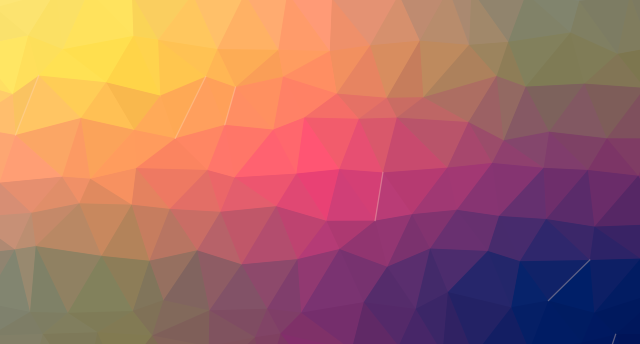
A Shadertoy shader for this background:

```glsl
// Low-poly mesh of flat triangles, shaded from yellow through pink to navy.

const vec2 GRID = vec2(7.1, 8.0); // mesh cells per canvas height

vec2 hash2(vec2 p) {
    vec3 q = fract(p.xyx * vec3(0.1031, 0.1030, 0.0973));
    q += dot(q, q.yzx + 33.33);
    return fract((q.xx + q.yz) * q.zy);
}

float ramp(float from, float to, float t) {
    return clamp((t - from) / (to - from), 0.0, 1.0);
}

// Colour stops along one axis
vec3 palette(float t) {
    vec3 c = mix(vec3(1.0, 0.91, 0.48), vec3(1.0, 0.86, 0.27), ramp(0.0, 0.19, t));
    c = mix(c, vec3(1.0, 0.27, 0.47), ramp(0.19, 0.5, t));
    c = mix(c, vec3(0.0, 0.13, 0.41), ramp(0.5, 0.84, t));
    return mix(c, vec3(0.0, 0.08, 0.35), ramp(0.84, 1.0, t));
}

// Mean of the horizontal and vertical palettes
vec3 background(vec2 p, float aspect) {
    return 0.5 * (palette(p.x / aspect) + palette(1.0 - p.y));
}

// Jittered lattice point; odd rows are shifted by half a cell
vec2 meshVertex(vec2 id) {
    vec2 jitter = (hash2(id + 57.0) - 0.5) * vec2(0.62, 0.56);
    return (id + vec2(0.5 * mod(id.y, 2.0), 0.0) + jitter) / GRID;
}

// Signed distance to the line ab, positive on its left
float edgeSide(vec2 p, vec2 a, vec2 b) {
    vec2 e = normalize(b - a);
    return e.x * (p.y - a.y) - e.y * (p.x - a.x);
}

float triangleCover(vec2 p, vec2 a, vec2 b, vec2 c, float px) {
    float d = min(edgeSide(p, a, b), min(edgeSide(p, b, c), edgeSide(p, c, a)));
    return smoothstep(-0.6 * px, 0.6 * px, d);
}

float segmentDistance(vec2 p, vec2 a, vec2 b) {
    vec2 e = b - a;
    return length(p - a - e * clamp(dot(p - a, e) / dot(e, e), 0.0, 1.0));
}

void mainImage(out vec4 fragColor, in vec2 fragCoord) {
    float px = 1.0 / iResolution.y;
    float aspect = iResolution.x * px;
    vec2 p = fragCoord * px;
    vec2 cell = floor(p * GRID);
    vec3 sum = vec3(0.0);
    float total = 0.0;
    float glint = 0.0;

    // Split each nearby quad along its shorter diagonal
    for (int j = -1; j <= 1; j++) {
        for (int i = -2; i <= 1; i++) {
            vec2 id = cell + vec2(i, j);
            vec2 a = meshVertex(id);
            vec2 b = meshVertex(id + vec2(1, 0));
            vec2 c = meshVertex(id + vec2(1, 1));
            vec2 d = meshVertex(id + vec2(0, 1));
            if (distance(b, d) < distance(a, c)) {
                vec2 first = a;
                a = b; b = c; c = d; d = first;
            }

            // Flat facets take the colour at their centroid
            vec2 random = hash2(id + 191.0);
            vec2 shade = 1.0 + 0.05 * (random - 0.5);
            float w1 = triangleCover(p, a, b, c, px);
            float w2 = triangleCover(p, a, c, d, px);
            sum += w1 * shade.x * background((a + b + c) / 3.0, aspect);
            sum += w2 * shade.y * background((a + c + d) / 3.0, aspect);
            total += w1 + w2;

            // A few diagonals show as pale hairlines
            float hairline = 1.0 - smoothstep(0.0, 0.0008 + px, segmentDistance(p, a, c));
            glint = max(glint, hairline * step(0.93, random.x));
        }
    }

    vec3 color = sum / max(total, 0.0001);
    color = mix(color, vec3(1.0, 0.85, 0.75), 0.35 * glint);
    fragColor = vec4(clamp(color, 0.0, 1.0), 1.0);
}
```
